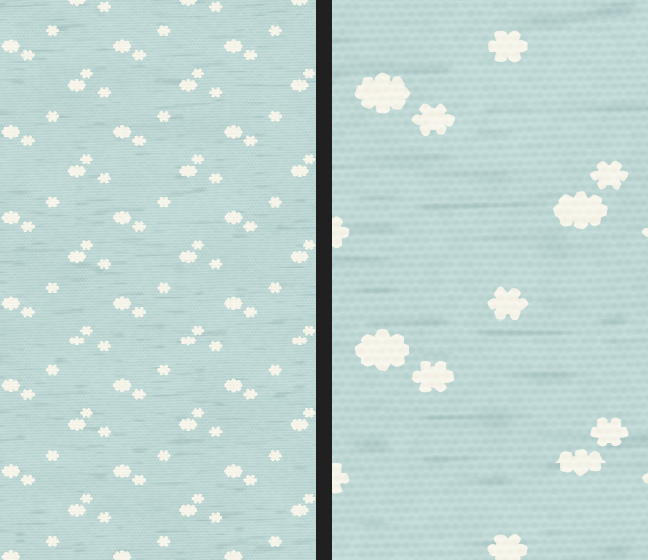
Left: the whole. Right: its middle third, enlarged.
A Shadertoy shader for this pattern:

```glsl
// Small cream clouds scattered over pale aqua linen.
// One tile of six lobed clouds is wrapped in both directions, with a fabric join
// that shortens one row; woven threads shade cloth and clouds alike.

// Lengths are in hundredths of the canvas height, y measured down from the top.
const vec2 TILE = vec2(19.88, 15.31);
const float SEAM_Y = 60.9;        // height of the join
const float SEAM_SHIFT = 0.65;    // length lost at the join
const vec3 CLOTH = vec3(0.742, 0.842, 0.832);
const vec3 CREAM = vec3(0.962, 0.956, 0.915);
const float THREADS = 2.0;        // threads per unit length
const float THREAD_SLOPE = 0.018;
const float WEAVE_DEPTH = 0.030;
const float STREAK_DEPTH = 0.055;
const float MOTTLE_DEPTH = 0.022;
const float LOBE_SIZE = 0.36;     // lobe radius over cloud half height
const float CORE_SIZE = 0.70;     // core ellipse over cloud half size
const float LARGE_WIDTH = 1.4;    // wider clouds get more lobes
const float TAU = 6.2831853;

// Cloud centre (xy) and half size (zw)
const int CLOUD_COUNT = 6;
const vec4 CLOUDS[CLOUD_COUNT] = vec4[CLOUD_COUNT](
    vec4( 1.95,  8.24, 1.65, 1.20),
    vec4( 4.95,  9.83, 1.24, 0.93),
    vec4( 9.38,  5.47, 1.17, 0.93),
    vec4(15.43, 13.15, 1.12, 0.86),
    vec4(13.74, 15.23, 1.60, 1.13),
    vec4(18.62,  1.22, 1.24, 0.92));

float hash(vec2 p) {
    vec3 q = fract(vec3(p.xyx) * 0.1031);
    q += dot(q, q.yzx + 33.33);
    return fract((q.x + q.y) * q.z);
}

float noise(vec2 p) {
    vec2 i = floor(p), f = fract(p);
    f = f * f * (3.0 - 2.0 * f);
    return mix(mix(hash(i), hash(i + vec2(1, 0)), f.x),
               mix(hash(i + vec2(0, 1)), hash(i + vec2(1, 1)), f.x), f.y);
}

// Approximate distance to a core ellipse ringed by round lobes
float cloudDistance(vec2 p, vec2 halfSize, float seed) {
    vec2 core = halfSize * CORE_SIZE;
    float d = (length(p / core) - 1.0) * core.y;
    int lobes = halfSize.x > LARGE_WIDTH ? 8 : 6;
    float radius = LOBE_SIZE * halfSize.y;
    vec2 ring = halfSize - radius;
    if (lobes == 6) ring.y /= sin(TAU / 6.0);
    for (int i = 0; i < lobes; i++) {
        float angle = TAU * float(i) / float(lobes);
        float vary = mix(0.9, 1.1, hash(vec2(float(i), seed)));
        d = min(d, length(p - ring * vec2(cos(angle), sin(angle))) - radius * vary);
    }
    return d;
}

// Nearest cloud, with every centre wrapped around the tile
float cloudField(vec2 p) {
    if (p.y > SEAM_Y) p.y += SEAM_SHIFT;
    float d = TILE.x;
    for (int i = 0; i < CLOUD_COUNT; i++) {
        vec2 offset = p - CLOUDS[i].xy;
        offset -= TILE * round(offset / TILE);
        d = min(d, cloudDistance(offset, CLOUDS[i].zw, float(i)));
    }
    return d;
}

// Signed thread shading: x for the fine weave, y for long dark streaks
vec2 weave(vec2 p, float pixel) {
    p.y += THREAD_SLOPE * p.x + 0.25 * noise(p * vec2(0.12, 0.3));
    vec2 thread = p * THREADS;
    float row = floor(thread.y);
    float ridge = cos(TAU * thread.y);
    float knots = cos(TAU * (thread.x * 0.85 + 0.5 * row));
    float slub = noise(vec2(thread.x * 0.7 + 31.0 * hash(vec2(row, 3.0)), row)) - 0.5;
    float fade = 1.0 - smoothstep(0.45, 0.9, THREADS * pixel);
    float fine = (0.55 * ridge + 0.3 * knots) * fade + 0.7 * slub;
    float streak = smoothstep(0.72, 1.0, noise(vec2(p.x * 0.28, thread.y * 0.8)));
    return vec2(fine, -streak);
}

void mainImage(out vec4 fragColor, in vec2 fragCoord) {
    float pixel = 100.0 / iResolution.y;
    vec2 p = vec2(fragCoord.x, iResolution.y - fragCoord.y) * pixel;

    // Cloth with threads and broad uneven tone
    vec2 threads = weave(p, pixel);
    float mottle = noise(p * vec2(0.10, 0.22)) - 0.5;
    float shade = WEAVE_DEPTH * threads.x + STREAK_DEPTH * threads.y
                + MOTTLE_DEPTH * mottle;
    vec3 cloth = CLOTH + shade * vec3(1.15, 1.0, 0.95);

    // Clouds with a faint weave and slightly ragged edges
    vec3 cream = CREAM + 0.6 * WEAVE_DEPTH * threads.x * vec3(0.9, 1.0, 1.2);
    float d = cloudField(p) - 0.05 * threads.x;
    float cover = 1.0 - smoothstep(-0.6 * pixel, 0.6 * pixel, d);

    fragColor = vec4(mix(cloth, cream, cover), 1.0);
}
```
